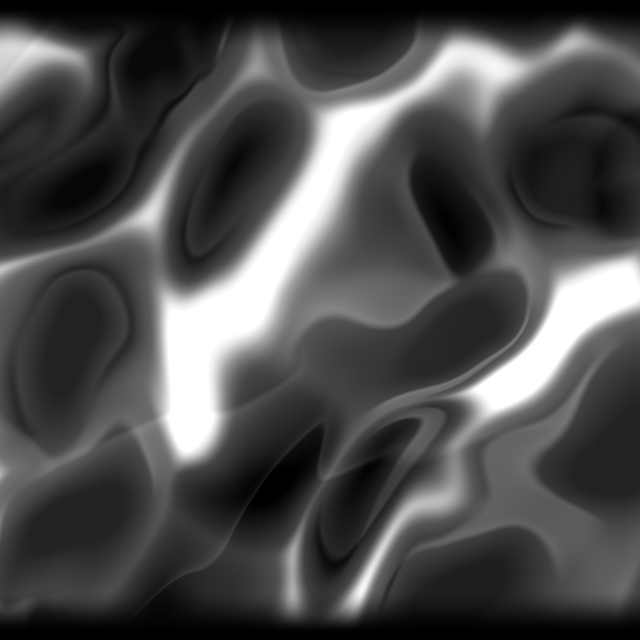
Write a Shadertoy shader that draws this background.

```glsl
const float CELLS = 4.0;         // cells per canvas height
const float LEAN = 0.8;          // mean direction of the long axes, radians
const float CREASE = 24.0;       // sharpness of the ridges between cells

// Integer hash of a lattice point, two values in 0..1
vec2 hash2(vec2 cell, uint seed) {
    uvec2 v = uvec2(ivec2(cell)) + seed * uvec2(131u, 977u);
    v = v * 1664525u + 1013904223u;
    v.x += v.y * 1664525u;
    v.y += v.x * 1664525u;
    v ^= v >> 16u;
    v.x += v.y * 1664525u;
    v.y += v.x * 1664525u;
    v ^= v >> 16u;
    return vec2(v & 0xffffu) / 65535.0;
}

// Smooth two-channel value noise in -1..1
vec2 noise2(vec2 p, uint seed) {
    vec2 i = floor(p), f = p - i;
    f = f * f * f * (f * (f * 6.0 - 15.0) + 10.0);
    vec2 low = mix(hash2(i, seed), hash2(i + vec2(1, 0), seed), f.x);
    vec2 high = mix(hash2(i + vec2(0, 1), seed), hash2(i + vec2(1, 1), seed), f.x);
    return 2.0 * mix(low, high, f.y) - 1.0;
}

vec2 warp(vec2 p, float amount, uint seed) {
    p += amount * noise2(p * 0.9, seed);
    return p + 0.35 * amount * noise2(p * 2.1, seed + 1u);
}

mat2 rotation(float angle) {
    float c = cos(angle), s = sin(angle);
    return mat2(c, -s, s, c);
}

// Soft distance to the nearest stretched cell (x) and its blended tone (y)
vec2 softCells(vec2 p, uint seed) {
    vec2 base = floor(p);
    float total = 0.0, tone = 0.0;
    for (int y = -2; y <= 2; y++) {
        for (int x = -2; x <= 2; x++) {
            vec2 cell = base + vec2(x, y);
            vec2 center = cell + 0.5 + 0.9 * (hash2(cell, seed) - 0.5);
            vec2 trait = hash2(cell, seed + 1u);
            vec2 look = hash2(cell, seed + 2u);
            float stretch = sqrt(mix(1.0, 2.3, trait.y));
            vec2 d = rotation(LEAN + 0.8 * (trait.x - 0.5)) * (p - center);
            d *= vec2(1.0 / stretch, stretch);
            float weight = exp(-CREASE * (length(d) - 0.22 * look.y));
            total += weight;
            tone += weight * look.x;
        }
    }
    return vec2(-log(total) / CREASE, tone / total);
}

// Band that is crisp on one side and fades away on the other
float fold(float height, float crispness, float falloff) {
    return smoothstep(0.0, crispness, height) * exp(-falloff * max(height, 0.0));
}

void mainImage(out vec4 fragColor, in vec2 fragCoord) {
    vec2 uv = fragCoord / iResolution.y;
    vec2 p = uv * CELLS + vec2(5.0, 9.0);
    vec2 along = rotation(LEAN) * p * vec2(0.75, 1.25);

    // Dark bodies with a gentle inner slope
    vec2 cells = softCells(warp(p, 0.36, 3u), 11u);
    float depth = cells.x;
    float light = 0.05 + 0.62 * max(depth, 0.0) + mix(-0.06, 0.09, cells.y);

    // Glowing seams, brightest at the junctions
    float glow = 0.38 + 0.2 * noise2(p * 0.6, 41u).x;
    light += glow * smoothstep(0.4, 0.6, depth) + 1.1 * max(depth - 0.5, 0.0);

    // Hooks that follow the outline of a body part of the way round
    vec2 wobble = noise2(p * 1.3, 27u);
    vec2 patches = smoothstep(-0.05, 0.45, noise2(along * 1.1, 31u));
    light += 0.3 * patches.x * fold(depth - 0.2 - 0.12 * wobble.x, 0.06, 9.0);
    light -= 0.2 * patches.y * fold(depth - 0.22 - 0.12 * wobble.y, 0.06, 9.0);

    // Slanted streaks drifting across the bodies
    vec2 streak = noise2(warp(along, 0.7, 21u), 51u);
    float veil = smoothstep(0.0, 0.5, noise2(along * 0.9, 55u).y);
    light += 0.2 * veil * fold(streak.x, 0.14, 6.0);

    // Black bands along the top and bottom
    float border = min(uv.y, 1.0 - uv.y);
    light *= smoothstep(0.01, 0.08, border);

    fragColor = vec4(vec3(clamp(light, 0.0, 1.0)), 1.0);
}
```
